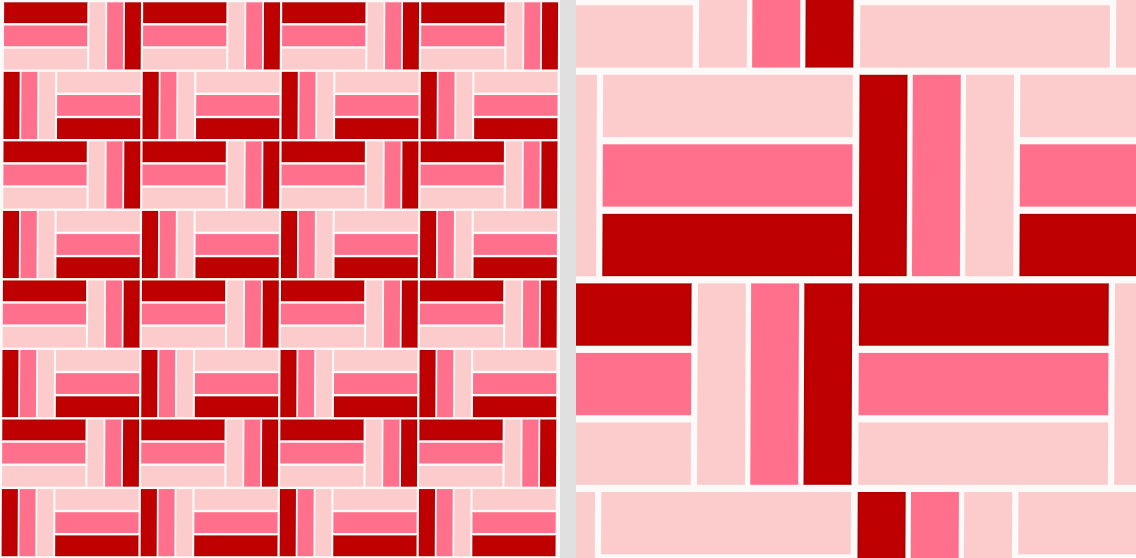
Left: the whole. Right: its middle third, enlarged.
Give the GLSL for this pattern, as a Shadertoy shader.

```glsl
// Basket-weave of three-bar blocks: each tile pairs three lying bars with three
// upright ones, and every second row is the same tile turned by half a turn.
// Bars are box distances inside a repeated, very slightly sheared cell.

#define TILE vec2(0.2483, 0.12417)   // tile size, canvas width = 1
#define ORIGIN vec2(0.0053, 0.0020)  // top left corner of the first tile
#define COUNT vec2(4.0, 8.0)         // tiles across and down
#define SHEAR 0.0044                 // leftward drift per unit of height
#define SPLIT 0.1529                 // width of the lying block
#define UPRIGHT 0.0317               // pitch of the upright bars
#define GAP_WIDE 0.00215             // half gap around lying bars
#define GAP_THIN 0.00158             // half gap between upright bars
#define RIM 0.0010                   // width of the darker rim on red bars

const vec3 PAPER = vec3(0.99, 0.975, 0.975);
const vec3 RED = vec3(0.75, 0.0, 0.0);
const vec3 PINK = vec3(1.0, 0.44, 0.55);
const vec3 BLUSH = vec3(0.99, 0.80, 0.80);

float boxDistance(vec2 p, vec2 halfSize) {
    vec2 d = abs(p) - halfSize;
    return length(max(d, 0.0)) + min(max(d.x, d.y), 0.0);
}

vec3 barColour(float shade) {
    return shade < 0.5 ? RED : shade < 1.5 ? PINK : BLUSH;
}

// Distance to the nearest bar in x, its shade number in y.
vec2 tileBars(vec2 q) {
    float lyingPitch = TILE.y / 3.0;
    if (q.x < SPLIT) {
        float i = clamp(floor(q.y / lyingPitch), 0.0, 2.0);
        vec2 centre = vec2(0.5 * SPLIT, (i + 0.5) * lyingPitch);
        vec2 halfSize = 0.5 * vec2(SPLIT, lyingPitch) - GAP_WIDE;
        return vec2(boxDistance(q - centre, halfSize), i);
    }
    float i = clamp(floor((q.x - SPLIT) / UPRIGHT), 0.0, 2.0);
    vec2 centre = vec2(SPLIT + (i + 0.5) * UPRIGHT, 0.5 * TILE.y);
    vec2 halfSize = 0.5 * vec2(UPRIGHT, TILE.y) - vec2(GAP_THIN, GAP_WIDE);
    return vec2(boxDistance(q - centre, halfSize), 2.0 - i);
}

void mainImage(out vec4 fragColor, in vec2 fragCoord) {
    float pixel = 1.0 / iResolution.x;

    // Canvas position measured from the top left, drifting with height
    vec2 p = vec2(fragCoord.x, iResolution.y - fragCoord.y) * pixel - ORIGIN;
    p.x += SHEAR * p.y;

    // Tile index and local position; odd rows are turned by half a turn
    vec2 cell = floor(p / TILE);
    vec2 q = p - cell * TILE;
    if (mod(cell.y, 2.0) > 0.5) q = TILE - q;

    vec2 bar = tileBars(q);
    vec3 ink = barColour(bar.y);

    // Darker rim on the red bars
    float rim = smoothstep(-RIM - pixel, -0.5 * RIM, bar.x);
    if (bar.y < 0.5) ink *= 1.0 - 0.1 * rim;

    // Smooth edges, with a plain margin outside the tile grid
    float cover = clamp(0.5 - bar.x / pixel, 0.0, 1.0);
    bool inside = all(greaterThanEqual(cell, vec2(0.0))) && all(lessThan(cell, COUNT));
    fragColor = vec4(mix(PAPER, ink, inside ? cover : 0.0), 1.0);
}
```
